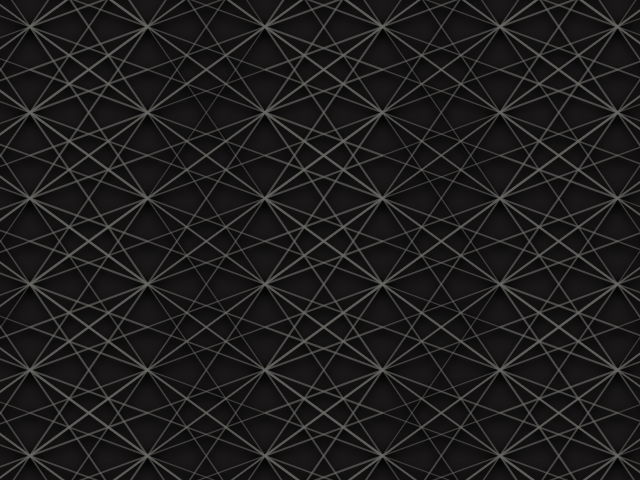
This pattern is drawn by a Shadertoy shader. Its source:

```glsl
// Lattice of grey threads over a near-black ground: six families of straight lines
// meet at the nodes of a rectangular grid. Each thread changes weight from column to
// column and casts a soft shadow just below itself. Lengths are in canvas heights.

const vec2  CELL          = vec2(0.2448, 0.1788);   // spacing of the nodes
const vec2  FIRST_NODE    = vec2(0.0625, 0.0503);
const vec3  GROUND        = vec3(0.098, 0.090, 0.091);
const vec3  THREAD        = vec3(0.405, 0.403, 0.388);
const float DIAGONAL_HALF = 0.0026;                 // half width, cell diagonals
const float CROSS_HALF    = 0.0022;                 // half width, other threads
const float THINNEST      = 0.48;                   // width factor of the finest thread
const float DIAGONAL_OPACITY = 0.88;
const float CROSS_OPACITY    = 0.66;
const float SHADOW_DROP   = 0.009;
const float SHADOW_BLUR   = 0.014;
const float SHADOW_DEPTH  = 0.24;

float hash(vec3 p) {
    p = fract(p * vec3(0.1031, 0.1130, 0.0973));
    p += dot(p, p.yzx + 33.33);
    return fract((p.x + p.y) * p.z);
}

// Integer normal of each family, in node coordinates
vec2 familyNormal(int family) {
    float side = (family % 2 == 0) ? 1.0 : -1.0;
    if (family < 2) return vec2(2.0, side);         // steep
    if (family < 4) return vec2(1.0, 2.0 * side);   // shallow
    return vec2(1.0, side);                         // diagonal
}

// Distance to the nearest thread of a family (x) and the number of that thread (y)
vec2 nearestThread(vec2 node, vec2 normal) {
    float across = dot(node, normal);
    float id = floor(across + 0.5);
    return vec2(abs(across - id) / length(normal / CELL), id);
}

// Weight of a thread within one column: 0 is fine, 1 is full
float threadWeight(float column, float id, int family) {
    float random = hash(vec3(column + 17.0, id + 41.0, float(family) + 5.0));
    float fullColumn = 1.0 - mod(column, 2.0);
    return clamp(0.15 + 0.6 * random + 0.4 * fullColumn, 0.0, 1.0);
}

void mainImage(out vec4 fragColor, in vec2 fragCoord) {
    vec2 p = fragCoord / iResolution.y;
    float pixel = 1.0 / iResolution.y;
    vec2 node = (p - FIRST_NODE) / CELL;
    vec2 shadowNode = node + vec2(0.0, SHADOW_DROP / CELL.y);

    // Soft shadows on the ground
    vec3 color = GROUND;
    for (int i = 0; i < 6; i++) {
        float d = nearestThread(shadowNode, familyNormal(i)).x / SHADOW_BLUR;
        color *= 1.0 - SHADOW_DEPTH * exp(-d * d);
    }

    // Translucent threads, diagonals last and on top
    for (int i = 0; i < 6; i++) {
        bool diagonal = i >= 4;
        vec2 thread = nearestThread(node, familyNormal(i));
        float weight = threadWeight(floor(node.x), thread.y, i);
        if (diagonal) weight = mix(0.4, 1.0, weight);

        float halfWidth = (diagonal ? DIAGONAL_HALF : CROSS_HALF) * mix(THINNEST, 1.0, weight);
        float opacity = (diagonal ? DIAGONAL_OPACITY : CROSS_OPACITY) * mix(0.72, 1.0, weight);
        float cover = clamp((halfWidth - thread.x) / pixel + 0.5, 0.0, 1.0);
        color = mix(color, THREAD, cover * opacity);
    }

    fragColor = vec4(color, 1.0);
}
```
